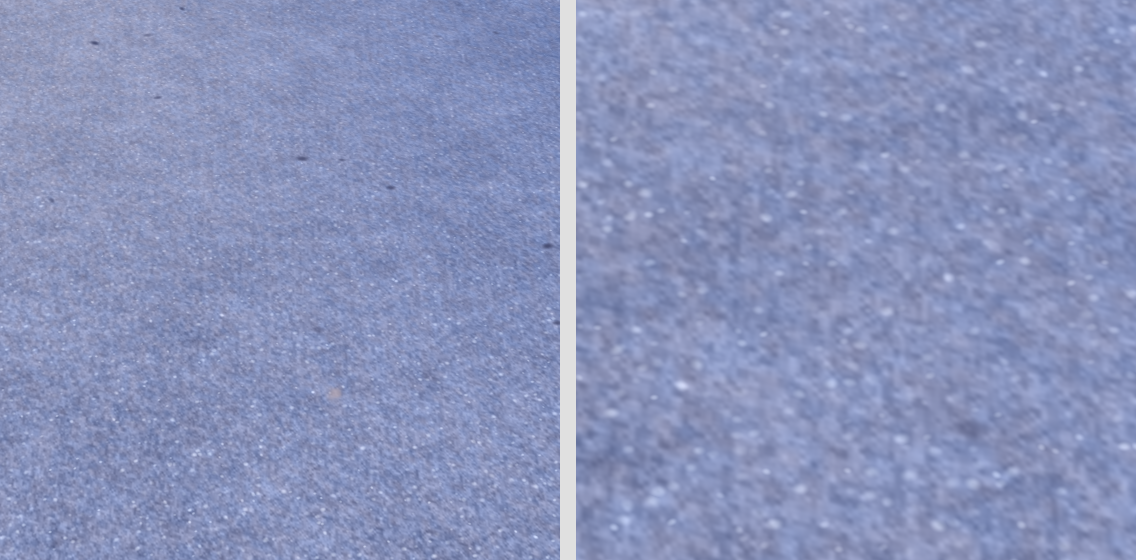
Left, the full canvas; right, a detail of the centre.
This texture is drawn by a WebGL 1 fragment shader. Its source:

```glsl
precision highp float;
// Bluish asphalt receding in perspective, with fine grain, glints and dark specks.

uniform vec2 u_resolution;

#define HORIZON 2.8        // height of the vanishing line, in canvas units
#define GRAIN_SCALE 135.0  // grains per canvas width at the lower edge
#define GRAIN_CONTRAST 0.15
#define GLINT_SCALE 68.0
#define GLINT_SHARE 0.4
#define SPECK_SCALE 9.0
#define SPECK_SHARE 0.17
#define BLOTCH_CONTRAST 0.085
#define ASPHALT vec3(0.526, 0.567, 0.726)
#define GLINT_LIGHT vec3(0.25, 0.25, 0.21)
#define SPECK_COLOR vec3(0.25, 0.27, 0.41)
#define SAND_COLOR vec3(0.70, 0.64, 0.68)

float hash(vec2 p) {
  return fract(sin(dot(p, vec2(127.1, 311.7))) * 43758.5453);
}

float noise(vec2 p) {
  vec2 cell = floor(p);
  vec2 f = fract(p);
  f = f * f * (3.0 - 2.0 * f);
  float low = mix(hash(cell), hash(cell + vec2(1.0, 0.0)), f.x);
  float high = mix(hash(cell + vec2(0.0, 1.0)), hash(cell + 1.0), f.x);
  return mix(low, high, f.y);
}

float fbm(vec2 p) {
  float sum = 0.0;
  float weight = 0.5;
  for (int i = 0; i < 4; i++) {
    sum += weight * noise(p);
    p = p * 2.03 + 17.3;
    weight *= 0.5;
  }
  return sum / 0.9375;
}

// Soft tilted ellipses, at most one per cell; radius is in cells.
float scatter(vec2 p, float share, float radius, float stretch) {
  vec2 cell = floor(p);
  float cover = 0.0;
  for (int j = -1; j <= 1; j++) {
    for (int i = -1; i <= 1; i++) {
      vec2 id = cell + vec2(float(i), float(j));
      vec2 jitter = vec2(hash(id + 3.1), hash(id + 7.7));
      vec2 d = p - id - 0.15 - 0.7 * jitter;
      float tilt = 1.4 * (hash(id + 11.3) - 0.6);
      float c = cos(tilt);
      float s = sin(tilt);
      d = vec2(c * d.x + s * d.y, (c * d.y - s * d.x) * stretch);
      float size = radius * mix(0.6, 1.2, hash(id + 19.9));
      float strength = mix(0.25, 1.0, pow(hash(id + 23.7), 2.0));
      float blob = 1.0 - smoothstep(0.1, 1.0, length(d) / size);
      cover = max(cover, blob * strength * step(hash(id + 31.4), share));
    }
  }
  return cover;
}

void main() {
  vec2 uv = gl_FragCoord.xy / u_resolution;

  // Ground plane: features shrink and flatten towards the top
  float depth = HORIZON / (HORIZON - uv.y);
  vec2 ground = vec2((uv.x - 0.5) * depth, HORIZON * (depth - 1.0));
  float nearness = 1.0 - uv.y;

  // Broad light: warm grey at upper left, deeper blue at the right
  vec3 color = ASPHALT;
  float warm = (1.0 - smoothstep(0.0, 0.75, uv.x)) * smoothstep(0.1, 1.0, uv.y);
  color += warm * vec3(0.055, 0.040, 0.012);
  color -= smoothstep(0.4, 1.0, uv.x) * uv.y * vec3(0.050, 0.034, 0.010);
  color += BLOTCH_CONTRAST * (fbm(ground * vec2(4.0, 6.0) + 5.0) - 0.5);
  color += BLOTCH_CONTRAST * (fbm(ground * vec2(17.0, 24.0) + 41.0) - 0.5);

  // Grain in two sizes, leaning down to the right
  vec2 grainPos = vec2(ground.x, ground.y + 0.3 * ground.x) * GRAIN_SCALE;
  float coarse = noise(grainPos) - 0.5;
  float fine = noise(grainPos * 1.8 + 53.0) - 0.5;
  float grain = coarse * mix(0.6, 1.0, nearness) + fine * mix(0.3, 0.8, nearness);
  color += GRAIN_CONTRAST * grain;

  // Faint patches of greyer and bluer stone
  float tint = noise(grainPos * 0.5 + 91.0) - 0.5;
  color += tint * vec3(0.035, 0.0, -0.035);

  // Bright stone facets
  float glint = scatter(ground * GLINT_SCALE, GLINT_SHARE, 0.44, 1.25);
  color += GLINT_LIGHT * glint * mix(0.4, 1.0, nearness);

  // Sparse dark specks and one faint sandy patch
  float speck = scatter(ground * SPECK_SCALE, SPECK_SHARE, 0.17, 1.8);
  color = mix(color, SPECK_COLOR, 0.85 * speck);
  vec2 sandOffset = (uv - vec2(0.6, 0.297)) * vec2(1.0, 1.5);
  float ragged = 0.016 + 0.022 * noise(uv * 90.0);
  float sand = 1.0 - smoothstep(0.1, 1.0, length(sandOffset) / ragged);
  color = mix(color, SAND_COLOR, 0.7 * sand);

  gl_FragColor = vec4(clamp(color, 0.0, 1.0), 1.0);
}
```
